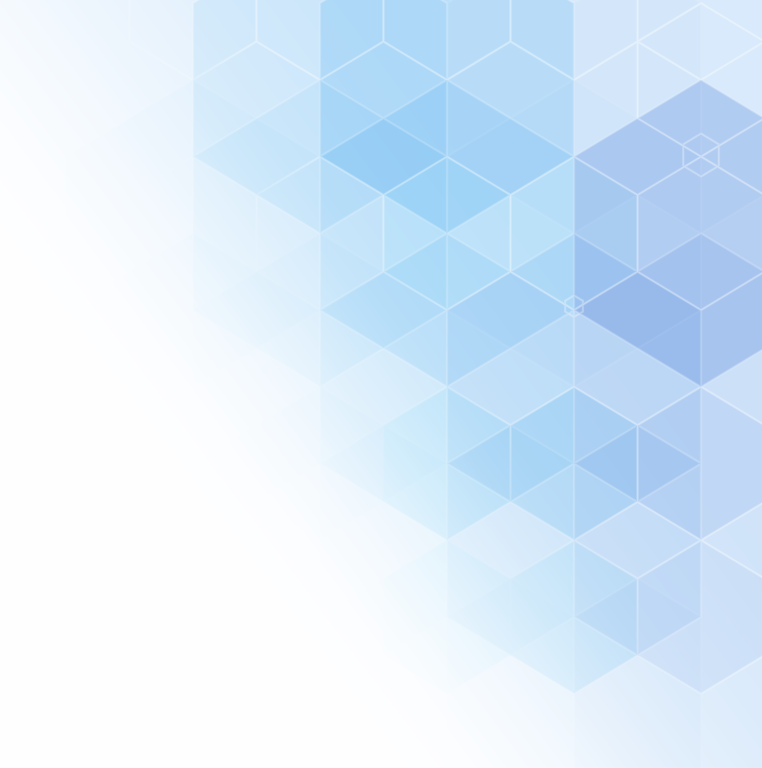
Write a Shadertoy shader that draws this background.

```glsl
// Pale blue backdrop of overlapping translucent hexagons on a stretched lattice.
// Each hexagon absorbs a little light, so overlaps form the darker diamonds;
// thin white outlines lie on top and everything fades to white at lower left.

const vec2 LATTICE_ORIGIN = vec2(0.582, 0.896);  // in canvas heights
const vec2 LATTICE_STEP = vec2(0.1654, 0.0999);
const float SLANT_SCALE = 0.0855;                // lattice to canvas distance
const vec3 PAPER = vec3(0.995, 0.996, 1.0);
const vec3 SKY_ABSORB = vec3(1.0, 0.50, 0.10);
const vec3 CYAN_ABSORB = vec3(1.0, 0.38, 0.07);
const vec3 VIOLET_ABSORB = vec3(1.0, 0.68, 0.19);
const vec3 AQUA_ABSORB = vec3(1.0, 0.10, 0.03);
const float SKY_DEPTH = 0.14;
const float AQUA_DEPTH = 0.045;
const float LINE_WIDTH = 0.0012;
const float LARGE_LINE = 0.24;
const float SMALL_LINE = 0.42;

// Absorption of the large hexagons: rows downward, columns left to right
const int COLUMNS = 5;
const int ROWS = 5;
const float DEPTH[25] = float[25](
    0.00, 0.08, 0.16, 0.02, 0.02,
    0.02, 0.05, 0.10, 0.02, 0.20,
    0.02, 0.02, 0.08, 0.08, 0.08,
    0.00, 0.02, 0.03, 0.07, 0.06,
    0.00, 0.00, 0.01, 0.02, 0.03);
const float SMALL_ROWS[5] = float[5](-1.0, 0.0, 2.0, 5.0, 7.0);

// Signed distance to a lattice hexagon, in canvas heights
float hexagon(vec2 p, float radius) {
    p = abs(p);
    return max((p.x - radius) * LATTICE_STEP.x,
               (p.x + p.y - 2.0 * radius) * SLANT_SCALE);
}

float fill(float d, float blur) {
    return smoothstep(blur, -blur, d);
}

float outline(float d, float blur) {
    return fill(abs(d) - LINE_WIDTH, blur);
}

void mainImage(out vec4 fragColor, in vec2 fragCoord) {
    vec2 uv = fragCoord / iResolution.y;
    float blur = max(1.0 / iResolution.y, 0.001);
    vec2 p = (uv - LATTICE_ORIGIN) / LATTICE_STEP * vec2(1.0, -1.0);

    // Diagonal fade, strongest at upper right
    float diagonal = uv.x + 0.75 * uv.y;
    float fade = smoothstep(0.55, 1.0, diagonal);
    vec3 absorbed = SKY_ABSORB * SKY_DEPTH * smoothstep(0.5, 1.25, diagonal);
    float lines = 0.0;

    // Large overlapping hexagons
    for (int row = 0; row < ROWS; row++) {
        for (int column = 0; column < COLUMNS; column++) {
            vec2 center = vec2(float(column) - 2.0, float(row) * 2.0);
            float d = hexagon(p - center, 1.0);
            float depth = DEPTH[row * COLUMNS + column];
            vec3 hue = mix(CYAN_ABSORB, VIOLET_ABSORB, smoothstep(0.0, 2.0, center.x));
            absorbed += hue * depth * fade * fill(d, blur);
            float strength = LARGE_LINE * fade * smoothstep(0.0, 0.06, depth);
            lines = max(lines, strength * outline(d, blur));
        }
    }

    // Small outlined hexagons, aqua in the two middle columns
    float lineFade = smoothstep(0.75, 1.1, diagonal);
    for (int row = 0; row < 5; row++) {
        for (int column = 0; column < COLUMNS; column++) {
            vec2 center = vec2(float(column) - 2.0, SMALL_ROWS[row]);
            float d = hexagon(p - center, 0.5);
            bool isAqua = center.y > 1.0 && (column == 2 || column == 3);
            if (isAqua) absorbed += AQUA_ABSORB * AQUA_DEPTH * fade * fill(d, blur);
            bool isDrawn = center.y != 0.0 || column == 4;
            if (isDrawn) lines = max(lines, SMALL_LINE * lineFade * outline(d, blur));
        }
    }

    // Tiny hexagon accents at lattice joints
    float badge = hexagon(p - vec2(2.0, 0.98), 0.14);
    float joint = hexagon(p - vec2(1.0, 2.95), 0.07);
    lines = max(lines, 0.35 * outline(min(badge, joint), blur));

    vec3 color = PAPER * exp(-absorbed);
    fragColor = vec4(mix(color, vec3(1.0), lines), 1.0);
}
```
